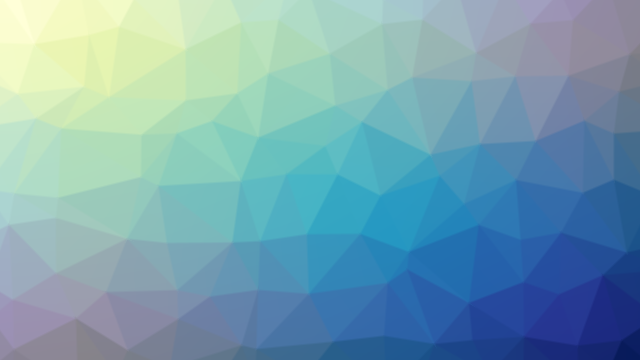
Reproduce this background procedurally as a Shadertoy shader.

```glsl
// Low-poly gradient: a jittered grid is split into Delaunay-like triangles,
// each filled almost flat from its centroid. One colour ramp is read along x
// and along y, and the two readings are blended evenly in a perceptual space.

const float CELL = 0.138;       // grid spacing, in canvas heights
const float JITTER = 0.38;      // largest vertex offset, in cells
const float EDGE_SOFT = 0.006;  // width of facet borders, in canvas heights
const float FACET_TINT = 0.012; // random brightness change per facet
const float FACET_SLOPE = 0.12; // share of smooth gradient inside a facet
const float RAMP_SHIFT = 0.008; // moves the ramp towards the lower right
const float SEED = 7.0;
const int RAMP_STEPS = 8;
const vec3 RAMP[9] = vec3[9](
    vec3(1.00, 1.00, 0.85),     // cream
    vec3(0.93, 0.97, 0.69),
    vec3(0.78, 0.91, 0.71),
    vec3(0.50, 0.80, 0.73),
    vec3(0.25, 0.71, 0.77),     // turquoise
    vec3(0.11, 0.57, 0.75),
    vec3(0.13, 0.37, 0.66),
    vec3(0.15, 0.20, 0.58),
    vec3(0.03, 0.11, 0.35));    // navy

const mat3 RGB_TO_XYZ = mat3(
    0.4124, 0.2126, 0.0193,
    0.3576, 0.7152, 0.1192,
    0.1805, 0.0722, 0.9505);

// Cube roots of XYZ: blends here equal blends in CIE Lab.
vec3 toPerceptual(vec3 rgb) {
    vec3 linearRgb = pow((rgb + 0.055) / 1.055, vec3(2.4));
    return pow(RGB_TO_XYZ * linearRgb, vec3(1.0 / 3.0));
}

vec3 fromPerceptual(vec3 v) {
    vec3 linearRgb = max(inverse(RGB_TO_XYZ) * (v * v * v), 0.0);
    return 1.055 * pow(linearRgb, vec3(1.0 / 2.4)) - 0.055;
}

vec3 ramp(float t) {
    float s = clamp(t - RAMP_SHIFT, 0.0, 1.0) * float(RAMP_STEPS);
    int i = min(int(s), RAMP_STEPS - 1);
    return mix(toPerceptual(RAMP[i]), toPerceptual(RAMP[i + 1]), s - float(i));
}

vec2 hash2(vec2 p) {
    vec3 q = fract(vec3(p.xyx + SEED) * vec3(0.1031, 0.1030, 0.0973));
    q += dot(q, q.yzx + 33.33);
    return fract((q.xx + q.yz) * q.zy);
}

vec2 vertexAt(vec2 id) {
    return id + 0.5 + JITTER * (2.0 * hash2(id) - 1.0);
}

float cross2(vec2 a, vec2 b) { return a.x * b.y - a.y * b.x; }

// Positive on the left of the edge from a to b.
float edgeDistance(vec2 p, vec2 a, vec2 b) {
    return cross2(normalize(b - a), p - a);
}

// Colour times coverage in rgb, coverage in alpha.
vec4 facet(vec2 p, vec2 a, vec2 b, vec2 c, float soft, vec2 gridSize) {
    float inside = min(edgeDistance(p, a, b),
                   min(edgeDistance(p, b, c), edgeDistance(p, c, a)));
    float cover = clamp(inside / soft + 0.5, 0.0, 1.0);
    if (cover <= 0.0) return vec4(0.0);
    vec2 centre = (a + b + c) / 3.0;
    vec2 uv = mix(centre, p, FACET_SLOPE) / gridSize;
    vec3 colour = fromPerceptual(mix(ramp(uv.x), ramp(1.0 - uv.y), 0.5));
    colour += FACET_TINT * (2.0 * hash2(floor(centre * 40.0)).x - 1.0);
    return vec4(colour, 1.0) * cover;
}

void mainImage(out vec4 fragColor, in vec2 fragCoord) {
    float pixel = 1.0 / (iResolution.y * CELL);
    float soft = max(pixel, EDGE_SOFT / CELL);
    vec2 p = fragCoord * pixel;
    vec2 gridSize = iResolution.xy * pixel;
    vec2 home = floor(p - 0.5);
    vec4 sum = vec4(0.0);

    // Test both triangles of every nearby quad.
    for (int j = -1; j <= 1; j++)
    for (int i = -1; i <= 1; i++) {
        vec2 id = home + vec2(i, j);
        vec2 a = vertexAt(id);
        vec2 b = vertexAt(id + vec2(1, 0));
        vec2 c = vertexAt(id + vec2(1, 1));
        vec2 d = vertexAt(id + vec2(0, 1));

        // Opposite angles above a half turn call for the other diagonal.
        float turn = cross2(c - b, a - b) * dot(a - d, c - d)
                   + dot(c - b, a - b) * cross2(a - d, c - d);
        if (turn < 0.0) {
            sum += facet(p, a, b, d, soft, gridSize);
            sum += facet(p, b, c, d, soft, gridSize);
        } else {
            sum += facet(p, a, b, c, soft, gridSize);
            sum += facet(p, a, c, d, soft, gridSize);
        }
    }
    fragColor = vec4(clamp(sum.rgb / max(sum.a, 1e-4), 0.0, 1.0), 1.0);
}
```
